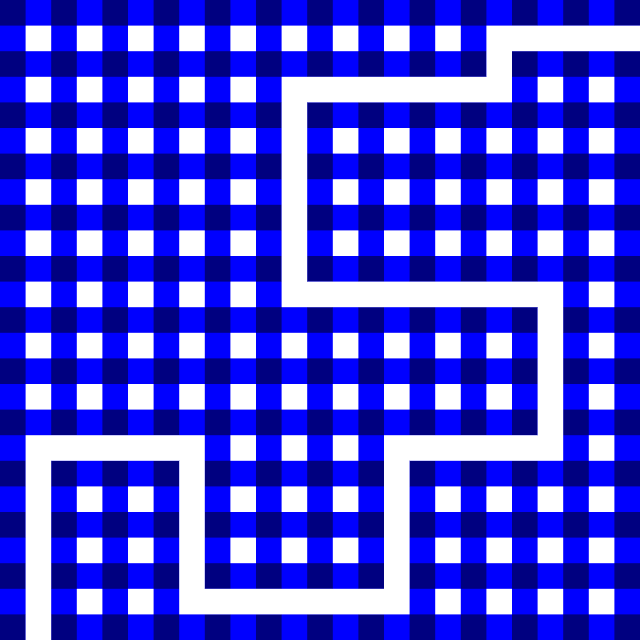
This pattern is drawn by a WebGL 1 fragment shader. Its source:

```glsl
precision highp float;

// Gingham of 25 by 25 cells: navy where two dark stripes cross, blue where
// one passes, white where none does. A white band one cell wide winds over
// it, traced as a walk of alternating vertical and horizontal runs.

uniform vec2 u_resolution;

const float CELLS = 25.0;           // cells across and down
const float BAND_HALF_WIDTH = 0.5;  // in cells
const vec2 BAND_START = vec2(1.5, -0.5);
const int BAND_STEPS = 6;
const vec3 NAVY = vec3(0.0, 0.0, 0.5);
const vec3 BLUE = vec3(0.0, 0.0, 1.0);
const vec3 WHITE = vec3(1.0);

// Coverage of the light stripes (odd cells) along each axis
vec2 lightStripes(vec2 p, vec2 pixel) {
  vec2 inside = 0.5 - abs(mod(p - 0.5, 2.0) - 1.0);
  return clamp(inside / pixel + 0.5, 0.0, 1.0);
}

// Coverage of a straight, square-ended run between two cell centres
float bandRun(vec2 p, vec2 a, vec2 b, vec2 pixel) {
  vec2 halfSize = 0.5 * abs(b - a) + BAND_HALF_WIDTH;
  vec2 inside = halfSize - abs(p - 0.5 * (a + b));
  vec2 cover = clamp(inside / pixel + 0.5, 0.0, 1.0);
  return cover.x * cover.y;
}

// Coverage of the winding band
float windingBand(vec2 p, vec2 pixel) {
  // Each step is (across, up), in cells; the upward run comes first
  vec2 steps[BAND_STEPS];
  steps[0] = vec2(6.0, 8.0);
  steps[1] = vec2(8.0, -6.0);
  steps[2] = vec2(6.0, 6.0);
  steps[3] = vec2(-10.0, 6.0);
  steps[4] = vec2(8.0, 8.0);
  steps[5] = vec2(6.0, 2.0);

  float cover = 0.0;
  vec2 start = BAND_START;
  for (int i = 0; i < BAND_STEPS; i++) {
    vec2 corner = start + vec2(0.0, steps[i].y);
    vec2 end = start + steps[i];
    cover = max(cover, bandRun(p, start, corner, pixel));
    cover = max(cover, bandRun(p, corner, end, pixel));
    start = end;
  }
  return cover;
}

void main() {
  vec2 pixel = CELLS / u_resolution;  // pixel size in cells
  vec2 p = gl_FragCoord.xy * pixel;

  vec2 light = lightStripes(p, pixel);
  vec3 ground = mix(NAVY, BLUE, max(light.x, light.y));
  float whiteCover = max(light.x * light.y, windingBand(p, pixel));

  gl_FragColor = vec4(mix(ground, WHITE, whiteCover), 1.0);
}
```
